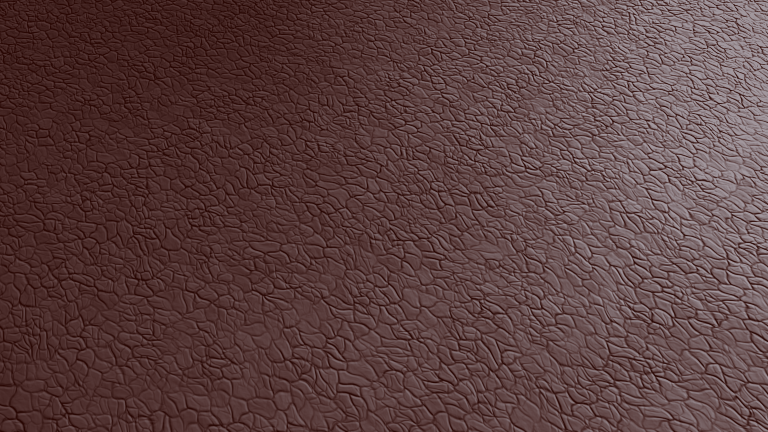
Write a Shadertoy shader that draws this texture.

```glsl
const vec3 SHADOW_BROWN = vec3(0.23, 0.11, 0.10);
const vec3 PALE_SHEEN = vec3(0.58, 0.53, 0.55);
const vec3 RED_SHIFT = vec3(0.0, -0.016, -0.02);
const vec2 LIGHT_DIR = vec2(0.6, 0.8);
const float RELIEF_STEP = 0.0034;

vec2 hash22(vec2 p) {
    vec3 q = fract(p.xyx * vec3(0.1031, 0.1030, 0.0973));
    q += dot(q, q.yzx + 33.33);
    return fract((q.xx + q.yz) * q.zy);
}

vec2 seed(vec2 cell) {
    return 0.04 + 0.92 * hash22(cell);
}

// Cellular noise: x = distance to the cell border, y = random value of the cell
vec2 cells(vec2 p) {
    vec2 base = floor(p), f = p - base;
    vec2 nearest = vec2(0.0), toNearest = vec2(0.0);
    float best = 8.0;
    for (int j = -1; j <= 1; j++)
    for (int i = -1; i <= 1; i++) {
        vec2 g = vec2(i, j);
        vec2 r = g + seed(base + g) - f;
        float d = dot(r, r);
        if (d < best) { best = d; nearest = g; toNearest = r; }
    }
    float border = 8.0;
    for (int j = -1; j <= 1; j++)
    for (int i = -1; i <= 1; i++) {
        if (i == 0 && j == 0) continue;
        vec2 g = nearest + vec2(i, j);
        vec2 r = g + seed(base + g) - f;
        border = min(border, dot(0.5 * (toNearest + r), normalize(r - toNearest)));
    }
    return vec2(max(border, 0.0), hash22(base + nearest + 71.0).x);
}

// Layered sines, roughly -1 to 1
float waves(vec2 p) {
    float sum = 0.0, amp = 0.5;
    for (int i = 0; i < 4; i++) {
        sum += amp * sin(p.x + 1.3 * sin(p.y)) * cos(p.y * 0.9 + sin(p.x * 0.7));
        p = mat2(0.8, 0.6, -0.6, 0.8) * p * 1.9 + 2.7;
        amp *= 0.6;
    }
    return sum;
}

// Canvas point to the receding hide, stretched along its falling grain
vec2 hideCoord(vec2 p) {
    float depth = 1.0 - 0.42 * p.y;
    vec2 q = 25.5 * vec2(p.x - 0.9, 0.92 * p.y) / depth;
    vec2 grain = vec2(0.766, -0.643);
    q = vec2(dot(q, grain) * 0.78, dot(q, vec2(-grain.y, grain.x)) * 1.2);
    q += 0.25 * sin(q.yx * 0.6 + vec2(1.0, 4.0));
    return q + 0.13 * sin(q.yx * 2.1 + vec2(0.0, 2.0)) + 0.06 * sin(q.yx * 6.3 + 1.0);
}

// x = height, y = crease depth, z = random value of the pebble
vec3 relief(vec2 p) {
    vec2 q = hideCoord(p);
    vec2 pebble = cells(q + 60.0);
    vec2 wrinkle = cells(q * vec2(1.45, 1.6) + 110.0);
    float wrinkling = clamp(0.4 + 0.7 * waves(q * 0.9), 0.0, 0.9);
    float cut = clamp(0.8 + 0.8 * waves(q * 1.1 + 5.0), 0.25, 1.3);
    float height = cut * smoothstep(0.0, 0.17, pebble.x)
                 + wrinkling * smoothstep(0.0, 0.17, wrinkle.x)
                 + 0.24 * waves(q * 4.5);
    float crease = cut * (1.0 - smoothstep(0.01, 0.085, pebble.x));
    crease = max(crease, wrinkling * (1.0 - smoothstep(0.0, 0.085, wrinkle.x)));
    return vec3(height, crease, pebble.y);
}

float glow(vec2 uv, vec2 centre, vec2 radius) {
    vec2 d = (uv - centre) / radius;
    return exp(-dot(d, d));
}

// Broad light over the hide: dim at left, glossy at upper right
float broadLight(vec2 uv) {
    float light = 0.06 + 0.46 * uv.x;
    light += 0.52 * glow(uv, vec2(1.05, 0.86), vec2(0.36, 0.5));
    light -= 0.18 * glow(uv, vec2(0.3, 1.0), vec2(0.3, 0.38));
    light += 0.05 * glow(uv, vec2(0.0, 0.0), vec2(0.5, 0.45));
    vec2 streak = vec2(uv.x * 9.0 - uv.y * 3.0, uv.y * 5.0 + uv.x * 3.0);
    return light + 0.06 * waves(streak) * (0.3 + uv.x);
}

vec3 leather(vec2 p, float aspect) {
    float light = broadLight(p / vec2(aspect, 1.0));
    vec3 here = relief(p);
    float slope = here.x - relief(p + RELIEF_STEP * LIGHT_DIR).x;
    float gloss = 0.34 + 0.75 * clamp(light, 0.0, 1.0);
    float tone = light + 0.06;
    tone += gloss * (0.6 * clamp(slope, -0.9, 0.9) + 0.14 * (here.z - 0.5));
    tone -= 0.46 * gloss * here.y;
    tone = clamp(tone, -0.2, 1.15);
    float warm = clamp(tone, 0.0, 1.0);
    warm *= 6.75 * (1.0 - warm) * (1.0 - warm);
    return mix(SHADOW_BROWN, PALE_SHEEN, tone) + RED_SHIFT * warm;
}

void mainImage(out vec4 fragColor, in vec2 fragCoord) {
    float aspect = iResolution.x / iResolution.y;
    vec3 color = vec3(0.0);
    // Four samples per pixel keep the far creases smooth
    for (int j = 0; j < 2; j++)
    for (int i = 0; i < 2; i++) {
        vec2 offset = 0.44 * vec2(i, j) - 0.22;
        color += leather((fragCoord + offset) / iResolution.y, aspect);
    }
    fragColor = vec4(color * 0.25, 1.0);
}
```
